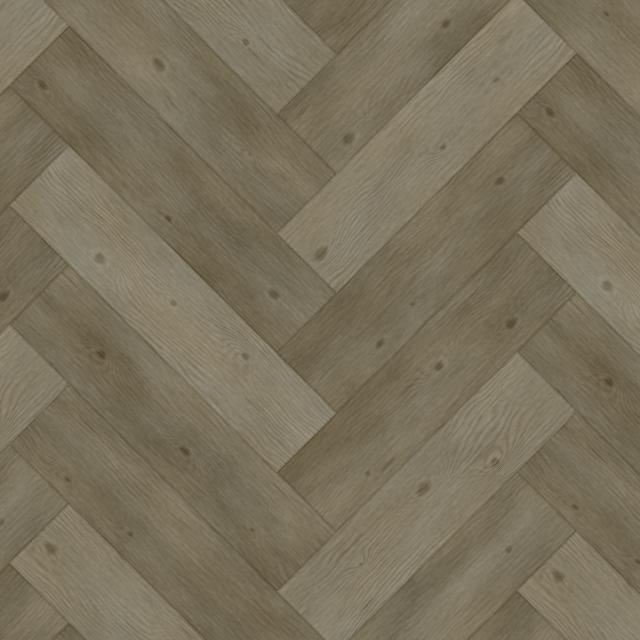
Write a three.js fragment shader that draws this texture.

```glsl
// Weathered oak floor laid in a diagonal herringbone of long planks.
// Each point is resolved to one plank in a skewed lattice, then shaded in
// plank space with gradient-noise mottling, growth rings, fibres and knots.

varying vec2 vUv;

float hash(vec2 p) {
  return fract(sin(dot(p, vec2(127.1, 311.7))) * 43758.5);
}

float cornerSlope(vec2 cell, vec2 offset) {
  float angle = 6.2832 * hash(cell);
  return dot(vec2(cos(angle), sin(angle)), offset);
}

float gradientNoise(vec2 p) {
  vec2 i = floor(p), f = fract(p);
  vec2 u = f * f * f * (f * (f * 6.0 - 15.0) + 10.0);
  vec2 e = vec2(1.0, 0.0);
  return mix(mix(cornerSlope(i, f), cornerSlope(i + e.xy, f - e.xy), u.x),
             mix(cornerSlope(i + e.yx, f - e.yx), cornerSlope(i + 1.0, f - 1.0), u.x), u.y);
}

// g.x runs along the plank, g.y from 0 to 1 across it
vec3 shadePlank(vec2 g, float len, vec2 id) {
  vec2 seed = 40.0 * vec2(hash(id + 3.1), hash(id + 7.7));

  // Grain field: gentle waves, lifted into closed ovals around each knot
  float field = g.y + 0.22 * gradientNoise(g * vec2(0.7, 1.3) + seed)
                    + 0.05 * gradientNoise(g * vec2(2.5, 4.0) + seed);
  float halo = 0.0, core = 0.0, rim = 0.0;
  for (int i = 0; i < 3; i++) {
    float n = float(i);
    vec2 key = id + vec2(n * 5.3, n * 9.1);
    vec2 center = vec2(len * (n + 0.15 + 0.7 * hash(key)) / 3.0, 0.18 + 0.64 * hash(key + 2.3));
    float size = mix(0.4, 1.0, hash(key + 4.9));
    vec2 d = g - center;
    float reach = length(d * vec2(1.0, 2.1)) / size;
    field += 0.36 * size * exp(-7.0 * reach * reach);
    halo += size * exp(-16.0 * reach * reach);
    float r = length(d * vec2(1.0, 1.5)) + 0.035 * gradientNoise(g * 9.0 + seed);
    float radius = 0.1 * size * size;
    core += 1.0 - smoothstep(radius * 0.5, radius + 0.03, r);
    rim += exp(-pow((r - radius - 0.05) / 0.025, 2.0)) * size;
  }

  // Rings fade in and out; fibres and checks follow the length
  float ringPhase = field * 18.0 + 0.5 * gradientNoise(g * vec2(3.0, 12.0) + seed);
  float rings = pow(0.5 + 0.5 * sin(6.2832 * ringPhase), 2.0) - 0.38;
  float ringFade = smoothstep(-0.35, 0.4, gradientNoise(g * vec2(0.9, 2.2) - seed)) + 0.5 * halo;
  float fibres = gradientNoise(g * vec2(3.5, 30.0) + seed)
               + 0.7 * gradientNoise(g * vec2(11.0, 38.0) - seed);
  float speckle = gradientNoise(g * vec2(24.0, 32.0) + seed);
  float checks = smoothstep(0.43, 0.6, gradientNoise(g * vec2(1.4, 17.0) + seed.yx));
  float mottle = gradientNoise(g * vec2(0.65, 1.5) + seed.yx)
               + 0.5 * gradientNoise(g * vec2(1.8, 4.5) - seed.yx);
  float stain = smoothstep(0.15, 0.55, gradientNoise(g * vec2(0.55, 1.8) - seed));

  // Every third plank is pale
  float row = mod(id.x + id.y, 3.0);
  float pale = 1.0 - step(0.5, row);
  float tone = 0.5 + mix(-0.05, 0.2, pale) + 0.14 * (hash(id + 1.7) - 0.5);
  tone += mix(0.36, 0.2, pale) * mottle - mix(0.18, 0.04, pale) * stain;
  tone += 0.19 * fibres + 0.1 * speckle - mix(0.15, 0.25, pale) * rings * ringFade;
  tone -= 0.07 * halo + 0.25 * checks + 0.4 * min(core, 1.0) - 0.1 * rim;

  // Hairline joints
  float edge = min(min(g.y, 1.0 - g.y), min(g.x, len - g.x));
  tone -= 0.24 * (1.0 - smoothstep(0.006, 0.028, edge));
  tone += 0.06 * pale * (1.0 - smoothstep(0.02, 0.06, edge));

  vec3 color = mix(vec3(0.375, 0.335, 0.245), vec3(0.58, 0.55, 0.472), clamp(tone, -0.4, 1.2));
  float warmth = gradientNoise(g * vec2(0.8, 2.0) + seed + 11.0) + 0.4 * rings * ringFade;
  return color * (1.0 + warmth * vec3(0.03, 0.0, -0.05));
}

void main() {
  // Diagonal axes measured in plank widths from one shared corner
  vec2 diagonal = vec2(vUv.x + vUv.y, vUv.y - vUv.x);
  vec2 q = (diagonal - vec2(1.0677, 0.0157)) / 0.1866;
  float risingLength = 4.02, fallingLength = 4.48;

  vec3 color = vec3(0.47, 0.44, 0.355);
  for (int i = -1; i <= 1; i++) {
    vec2 r = q - float(i) * vec2(risingLength, -fallingLength);

    // Planks climbing to the right
    float k = floor(r.y);
    float along = r.x - k;
    if (along >= 0.0 && along < risingLength) {
      color = shadePlank(vec2(along, r.y - k), risingLength, vec2(k, 0.0));
    }

    // Planks climbing to the left
    k = floor(r.x) + 1.0;
    along = r.y - k;
    if (along >= 0.0 && along < fallingLength) {
      color = shadePlank(vec2(along, k - r.x), fallingLength, vec2(k, 1.0));
    }
  }
  gl_FragColor = vec4(color, 1.0);
}
```
